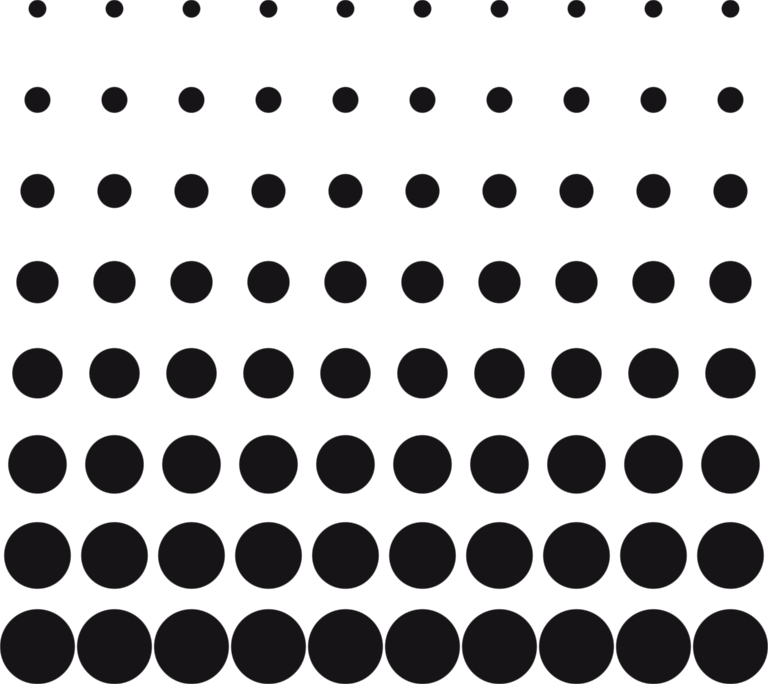
Reproduce this pattern procedurally as a Shadertoy shader.

```glsl
const vec3 PAPER = vec3(1.0);
const vec3 INK = vec3(0.086, 0.078, 0.086);

// Index of the nearest grid node, kept inside the grid
vec2 nearestNode(vec2 p, vec2 origin, vec2 spacing, vec2 count) {
    return clamp(round((p - origin) / spacing), vec2(0.0), count - 1.0);
}

float circleDistance(vec2 p, vec2 center, float radius) {
    return length(p - center) - radius;
}

float softFill(float dist, float softness) {
    return 1.0 - smoothstep(-softness, softness, dist);
}

void mainImage(out vec4 fragColor, in vec2 fragCoord) {
    // Canvas width is one unit; the height keeps its fixed proportion
    vec2 p = fragCoord / iResolution.xy * vec2(1.0, 0.8906);

    // Halftone grid: ten columns, eight rows
    vec2 origin = vec2(0.0488, 0.0487);
    vec2 spacing = vec2(0.10026, 0.11864);
    vec2 node = nearestNode(p, origin, spacing, vec2(10.0, 8.0));

    // Dots shrink steadily from the bottom row upward
    float radius = mix(0.0487, 0.0115, node.y / 7.0);
    float dist = circleDistance(p, origin + node * spacing, radius);

    // Edge softness spans about one pixel on each side
    float ink = softFill(dist, 1.0 / iResolution.x);
    fragColor = vec4(mix(PAPER, INK, ink), 1.0);
}
```
